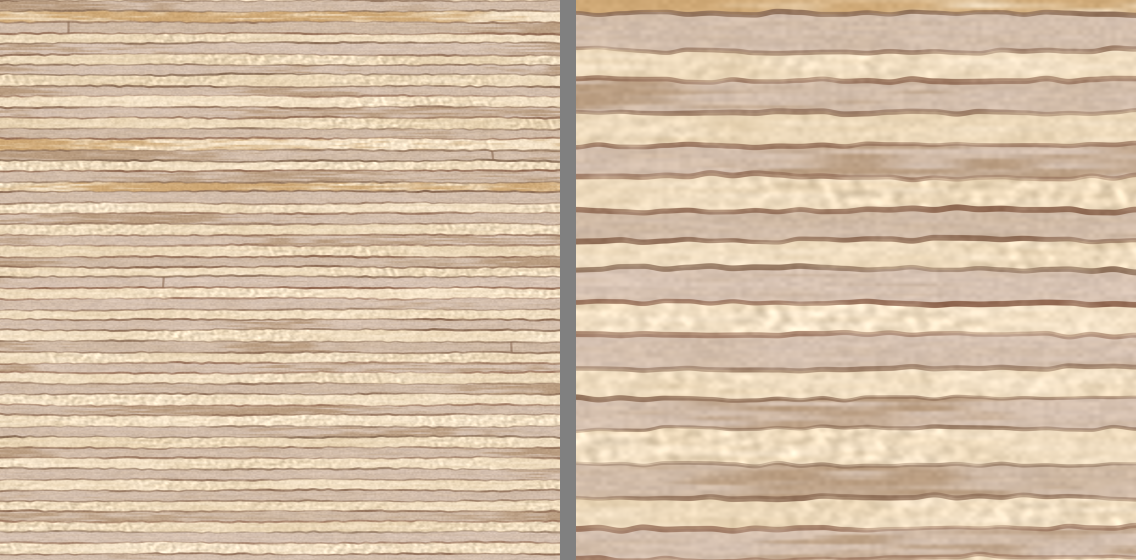
Left, the full canvas; right, a detail of the centre.
Reproduce this texture procedurally as a WebGL 1 fragment shader.

```glsl
precision highp float;
// Stacked plywood edge: cream and grey-brown plies parted by thin, ragged glue lines.
uniform vec2 u_resolution;

const float PLIES = 52.7;        // plies over the canvas height
const float PLY_SHIFT = 0.4;     // vertical offset, in plies
const float EDGE_JITTER = 0.16;  // unevenness of ply thickness
const float EDGE_WAVE = 0.16;    // slow waviness of the edges
const float EDGE_RAGGED = 0.12;  // fine roughness of the edges
const float GLUE_HALF = 0.065;   // half width of a glue line, in plies
const float JOINT_SHARE = 0.28;  // share of grey plies with a butt joint
const float STAIN_SHARE = 0.06;  // share of cream plies with an amber stain

const vec3 CREAM = vec3(0.965, 0.897, 0.795);
const vec3 STRAW = vec3(0.890, 0.805, 0.670);
const vec3 ROSE_GREY = vec3(0.850, 0.770, 0.710);
const vec3 TAUPE = vec3(0.795, 0.705, 0.615);
const vec3 BROWN = vec3(0.700, 0.580, 0.460);
const vec3 AMBER = vec3(0.780, 0.610, 0.390);
const vec3 GLUE = vec3(0.540, 0.415, 0.325);

float hash(vec2 p) {
  vec3 q = fract(vec3(p.xyx) * 0.1031);
  q += dot(q, q.yzx + 33.33);
  return fract((q.x + q.y) * q.z);
}

float noise(vec2 p) {
  vec2 i = floor(p);
  vec2 f = fract(p);
  f = f * f * (3.0 - 2.0 * f);
  return mix(mix(hash(i), hash(i + vec2(1.0, 0.0)), f.x),
             mix(hash(i + vec2(0.0, 1.0)), hash(i + vec2(1.0, 1.0)), f.x), f.y);
}

// Height of the boundary with the given index, in plies.
float edgeHeight(float index, float x) {
  float row = index * 7.0 + 3.0;
  return index + EDGE_JITTER * (hash(vec2(row, 5.0)) - 0.5)
       + EDGE_WAVE * (noise(vec2(x * 7.0, row)) - 0.5)
       + EDGE_RAGGED * (noise(vec2(x * 75.0, row + 400.0)) - 0.5);
}

// Cream ply: pale wood with crumbly, slightly slanted relief.
vec3 creamPly(vec2 uv, float ply) {
  float tone = 0.55 * hash(vec2(ply, 11.0)) + 0.5 * noise(vec2(uv.x * 5.0, ply * 3.0));
  float streak = noise(uv * vec2(28.0, 300.0) + 20.0);
  vec3 color = mix(CREAM, STRAW, clamp(0.75 * tone + 0.6 * streak - 0.28, 0.0, 1.0));
  vec2 p = vec2(uv.x * 150.0 + uv.y * 70.0, uv.y * 210.0);
  float relief = noise(p) - noise(p + vec2(0.6, -0.6));
  float crumble = smoothstep(0.3, 0.75, noise(vec2(uv.x * 6.0, ply * 5.0 + 60.0)));
  color += relief * mix(0.05, 0.15, crumble);
  float stained = step(hash(vec2(ply, 23.0)), STAIN_SHARE);
  float stain = smoothstep(0.25, 0.8, noise(vec2(uv.x * 3.0, ply + 90.0)) * 0.7 + streak * 0.4);
  return mix(color, AMBER, 0.8 * stained * stain);
}

// Grey ply: long fibres, brown patches and an occasional butt joint.
vec3 greyPly(vec2 uv, float ply, float across, float pixel) {
  float jointX = 0.05 + 0.9 * hash(vec2(ply, 31.0));
  float slant = 0.005 * (hash(vec2(ply, 37.0)) - 0.5) * across;
  float fromJoint = uv.x - jointX - slant;
  float hasJoint = step(hash(vec2(ply, 41.0)), JOINT_SHARE);
  float rightSide = hasJoint * smoothstep(-pixel, pixel, fromJoint);

  float tone = hash(vec2(ply, 43.0)) + rightSide * (hash(vec2(ply, 47.0)) - 0.5);
  float fibre = noise(uv * vec2(24.0, 340.0) + 50.0);
  float fine = noise(uv * vec2(95.0, 420.0) + 70.0);
  float amount = 0.5 * tone + 0.55 * fibre + 0.35 * fine - 0.25;
  vec3 color = mix(ROSE_GREY, TAUPE, clamp(amount, 0.0, 1.0));
  color += 0.06 * (fine - 0.5);

  float patchNoise = noise(vec2(uv.x * 4.0, ply * 9.0 + 130.0));
  float brown = smoothstep(0.62, 1.05, patchNoise + 0.45 * (fibre - 0.5) + 0.3 * (tone - 0.5));
  color = mix(color, BROWN, 0.8 * brown);
  float jointLine = 1.0 - smoothstep(0.0006, 0.0006 + 1.5 * pixel, abs(fromJoint));
  return mix(color, GLUE, 0.6 * hasJoint * jointLine);
}

void main() {
  vec2 uv = gl_FragCoord.xy / u_resolution;
  float pixel = 1.0 / u_resolution.y;
  float blur = PLIES * pixel;

  // Nearest boundary, and the plies below and above it.
  float height = uv.y * PLIES + PLY_SHIFT;
  float edge = floor(height + 0.5);
  float fromEdge = height - edgeHeight(edge, uv.x);
  float above = smoothstep(-0.6 * blur, 0.6 * blur, fromEdge);
  float creamAbove = mod(edge, 2.0);
  float creamIndex = edge - 1.0 + creamAbove;
  float greyIndex = edge - creamAbove;
  float creamShare = mix(1.0 - above, above, creamAbove);
  vec3 cream = creamPly(uv, creamIndex);
  vec3 grey = greyPly(uv, greyIndex, height - greyIndex - 0.5, pixel);
  vec3 color = mix(grey, cream, creamShare);

  // Glue line, broken into darker and fainter lengths.
  float row = edge * 5.0;
  float slow = noise(vec2(uv.x * 9.0, row + 200.0));
  float dash = noise(vec2(uv.x * 60.0, row + 500.0));
  float strength = 0.22 + 0.3 * hash(vec2(edge, 53.0)) + 0.4 * slow + 0.32 * (dash - 0.4);
  float width = GLUE_HALF * (0.65 + 0.7 * slow);
  float line = 1.0 - smoothstep(width - 0.5 * blur, width + 0.9 * blur, abs(fromEdge));
  vec3 glue = GLUE + vec3(0.04, -0.02, -0.02) * (hash(vec2(edge, 59.0)) - 0.3);
  color = mix(color, glue, line * clamp(strength, 0.0, 1.0));

  // Fine pores over everything.
  color += 0.05 * (noise(uv * vec2(300.0, 380.0)) - 0.5);
  gl_FragColor = vec4(clamp(color, 0.0, 1.0), 1.0);
}
```
